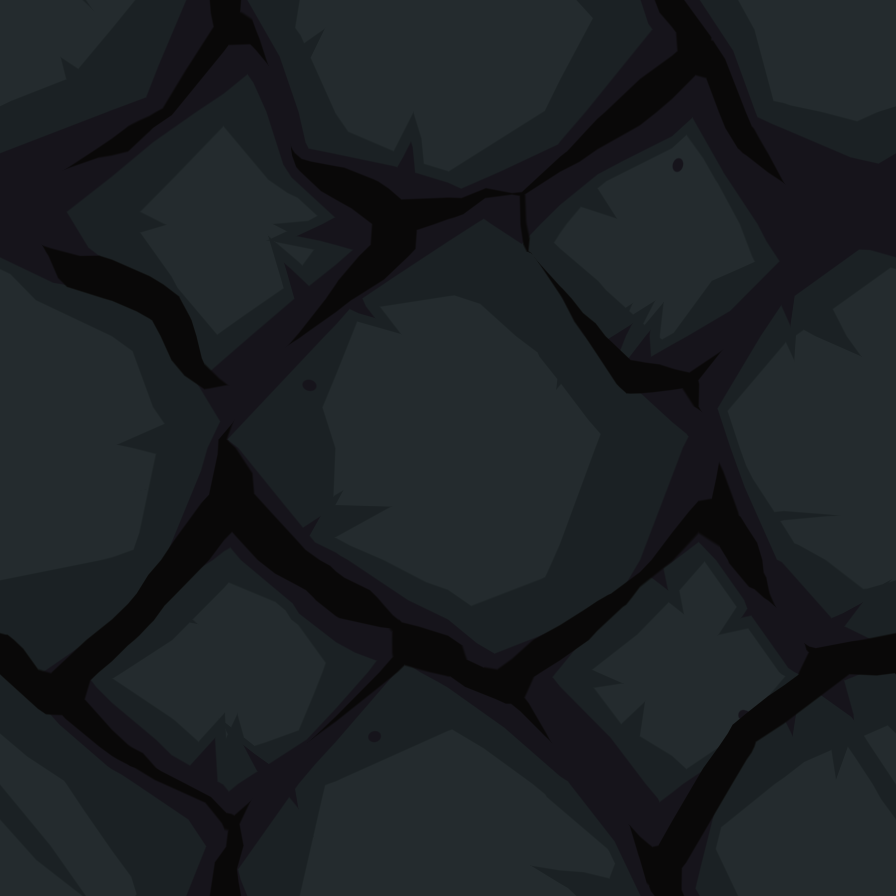
A WebGL 1 fragment shader for this texture:

```glsl
precision highp float;
// Seamless dark cobblestones: chipped two-tone stones, violet mortar and black cracks.
uniform vec2 u_resolution;

const float TAU = 6.2831853;

float hash(vec2 p) {
  vec3 q = fract(p.xyx * 0.1031);
  q += dot(q, q.yzx + 33.33);
  return fract((q.x + q.y) * q.z);
}

// Wrapping noise, linear over triangles, so that it bends lines into straight pieces
float facetNoise(vec2 p, float cells, float seed) {
  vec2 g = p * cells, i = floor(g), f = g - i;
  vec2 side = f.x > f.y ? vec2(1.0, 0.0) : vec2(0.0, 1.0);
  float a = hash(mod(i, cells) + seed * 17.0);
  float b = hash(mod(i + 1.0, cells) + seed * 17.0);
  float c = hash(mod(i + side, cells) + seed * 17.0);
  return a + (c - a) * max(f.x, f.y) + (b - c) * min(f.x, f.y);
}

float cross2(vec2 a, vec2 b) {
  return a.x * b.y - a.y * b.x;
}

vec2 direction(float turn) {
  return vec2(cos(turn * TAU), sin(turn * TAU));
}

// Corner k of a stone; radii.x lies along the axes, radii.y along the diagonals
vec2 corner(float k, float id, vec2 radii) {
  float n = mod(k, 8.0);
  float turn = (k - 0.3 + 0.6 * hash(vec2(n, id))) / 8.0;
  float axial = pow(cos(2.0 * turn * TAU), 2.0);
  float jitter = 0.87 + 0.26 * hash(vec2(n + 20.0, id));
  return direction(turn) * mix(radii.y, radii.x, axial) * jitter;
}

// Approximate signed distance to an irregular octagon
float octagon(vec2 q, float id, vec2 radii) {
  float t = fract(atan(q.y, q.x + 1e-6) / TAU + 0.3 / 8.0) * 8.0;
  float k = floor(t);
  if (t < k + 0.6 * hash(vec2(mod(k, 8.0), id))) k -= 1.0;
  vec2 a = corner(k, id, radii);
  vec2 edge = corner(k + 1.0, id, radii) - a;
  return (cross2(q, edge) / cross2(a, edge) - 1.0) * radii.y;
}

// Slanted wedge that opens outward from its tip
float chip(vec2 q, float id, float tip) {
  vec2 d = direction(hash(vec2(id, 71.0)));
  float x = dot(q, d) - tip;
  float lean = 1.6 * hash(vec2(id, 83.0)) - 0.8;
  return abs(cross2(d, q) - lean * x) - 0.38 * x;
}

float fill(float d) {
  float soft = 1.0 / u_resolution.y;
  return 1.0 - smoothstep(-soft, soft, d);
}

void main() {
  vec2 uv = gl_FragCoord.xy / u_resolution;
  vec2 p = uv + 0.03 * (vec2(facetNoise(uv, 8.0, 1.0), facetNoise(uv, 8.0, 2.0)) - 0.5);
  float stone = 1.0, face = 1.0, speck = 1.0;
  float nearest = 9.0, second = 9.0;

  // Four large stones on a grid, four small diamonds between them
  for (int i = 0; i < 8; i++) {
    float n = float(i), id = n * 7.0 + 3.0;
    bool small = i > 3;
    vec2 radii = small ? vec2(0.155, 0.107) : vec2(0.233, 0.214);
    vec2 center = 0.5 * vec2(mod(n, 2.0), mod(floor(n / 2.0), 2.0));
    if (small) center += 0.25;
    center += 0.05 * (vec2(hash(vec2(id, 5.0)), hash(vec2(id, 9.0))) - 0.5);
    vec2 q = p - center;
    q -= floor(q + 0.5);

    // Stone body, and its cell whose borders carry the cracks
    float body = octagon(q, id, radii);
    float cell = body + 0.035 * (facetNoise(uv, 6.0, id) - 0.5);
    second = min(second, max(nearest, cell));
    nearest = min(nearest, cell);
    body = max(body, -chip(q, id, radii.y * 0.8));
    body = max(body, -chip(q, id + 1.0, radii.y * 0.84));
    stone = min(stone, body);

    // Lighter worn face, set off center, with bites and a tapering split
    vec2 shift = 0.03 * (vec2(hash(vec2(id, 31.0)), hash(vec2(id, 37.0))) - 0.5);
    float top = octagon(q - shift, id + 2.0, radii * 0.77);
    top = max(top, body + 0.012);
    top = max(top, -chip(q, id + 3.0, radii.y * 0.5));
    top = max(top, -chip(q, id + 4.0, radii.y * 0.6));
    if (!small && hash(vec2(id, 41.0)) > 0.4) {
      float split = abs(dot(q, direction(hash(vec2(id, 43.0)))) - 0.07);
      top = max(top, 0.035 * (facetNoise(uv, 5.0, 3.0) - 0.4) - split);
    }
    face = min(face, top);

    // Pinhole near the rim of every other stone
    vec2 hole = direction(hash(vec2(id, 53.0))) * radii.y * 0.85;
    if (mod(n, 2.0) > 0.5) speck = min(speck, length(q - hole) - 0.007);
  }

  // Cracks swell, taper and break off along the cell borders
  float halfWidth = min(0.013 + 0.055 * (facetNoise(uv, 7.0, 4.0) - 0.5), 0.022);
  float crack = 0.5 * (second - nearest) - halfWidth;

  vec3 mortar = vec3(0.085, 0.078, 0.106);
  vec3 color = mix(mortar, vec3(0.106, 0.131, 0.141), fill(stone));
  color = mix(color, vec3(0.142, 0.170, 0.181), fill(face));
  color = mix(color, mortar, fill(speck));
  color = mix(color, vec3(0.037, 0.032, 0.030), fill(crack));
  gl_FragColor = vec4(color, 1.0);
}
```
